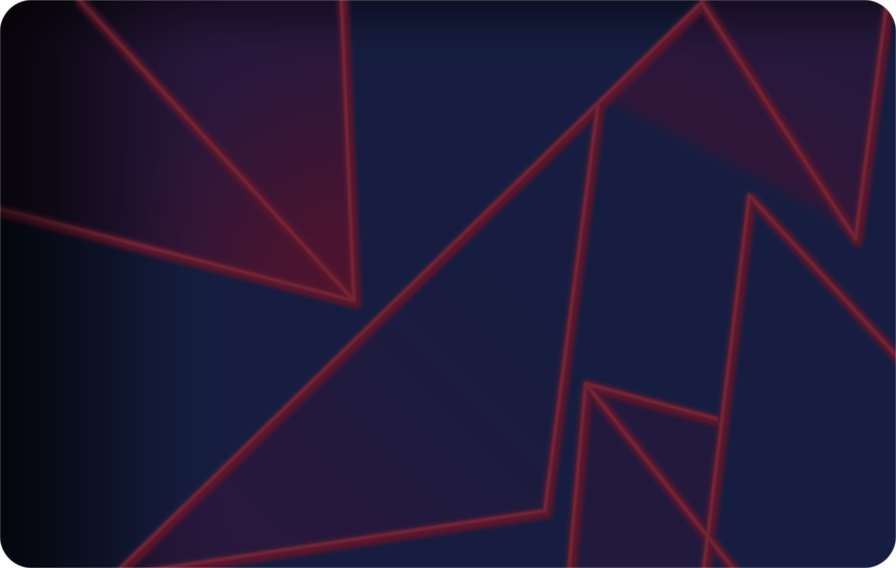
Write a Shadertoy shader that draws this background.

```glsl
// Dark navy panel with glowing red line shards and faint plum facets.
#define NAVY vec3(0.085, 0.115, 0.250)
#define PLUM vec3(0.155, 0.092, 0.235)
#define WINE vec3(0.300, 0.075, 0.180)
#define GLOW_RED vec3(0.370, 0.085, 0.170)
#define CORE_RED vec3(0.480, 0.165, 0.220)
#define GLOW_WIDTH 0.0175
#define CORE_WIDTH 0.0045
#define GLOW_SHIFT vec2(0.003, -0.004)
#define CORNER_RADIUS 0.056

// Shard corners, in units of the canvas height
const vec2 FAN = vec2(0.623, 0.471), FAN_WEST = vec2(0.0, 0.632);
const vec2 FAN_MID = vec2(0.140, 1.0), FAN_EAST = vec2(0.601, 1.0);
const vec2 PEAK = vec2(1.235, 0.996), JOIN = vec2(1.053, 0.819);
const vec2 SAIL_WEST = vec2(0.212, 0.0), SAIL_EAST = vec2(0.959, 0.101);
const vec2 SAIL_FOOT = vec2(0.247, -0.006);
const vec2 FANG = vec2(1.506, 0.580), FANG_TOP = vec2(1.562, 1.0);
const vec2 HOOK = vec2(1.319, 0.656), HOOK_EAST = vec2(1.580, 0.372);
const vec2 HOOK_FOOT = vec2(1.239, 0.0);
const vec2 SPUR = vec2(1.031, 0.325), SPUR_EAST = vec2(1.261, 0.263);
const vec2 SPUR_FOOT = vec2(1.002, 0.0), SPUR_CROSS = vec2(1.290, 0.0);

// Each pair of entries is one glowing edge
const int ENDS = 26;
const vec2 EDGES[ENDS] = vec2[ENDS](
    FAN, FAN_WEST, FAN, FAN_MID, FAN, FAN_EAST,
    PEAK, SAIL_WEST, JOIN, SAIL_EAST, SAIL_EAST, SAIL_FOOT,
    PEAK, FANG, FANG, FANG_TOP, HOOK, HOOK_EAST, HOOK, HOOK_FOOT,
    SPUR, SPUR_EAST, SPUR, SPUR_FOOT, SPUR, SPUR_CROSS);

float segmentDistance(vec2 p, vec2 a, vec2 b) {
    vec2 ab = b - a;
    return length(p - a - ab * clamp(dot(p - a, ab) / dot(ab, ab), 0.0, 1.0));
}

float edgeDistance(vec2 p) {
    float d = 10.0;
    for (int i = 0; i < ENDS; i += 2)
        d = min(d, segmentDistance(p, EDGES[i], EDGES[i + 1]));
    return d;
}

// Signed distance to a line, positive on the left of a -> b
float leftOf(vec2 p, vec2 a, vec2 b) {
    vec2 n = normalize(b - a);
    return dot(p - a, vec2(-n.y, n.x));
}

float facet(float d) { return smoothstep(-0.003, 0.003, d); }

float roundedBox(vec2 p, vec2 halfSize, float r) {
    vec2 q = abs(p) - halfSize + r;
    return length(max(q, 0.0)) + min(max(q.x, q.y), 0.0) - r;
}

void mainImage(out vec4 fragColor, in vec2 fragCoord) {
    vec2 p = fragCoord / iResolution.y;
    float aspect = iResolution.x / iResolution.y;
    float pixel = 1.0 / iResolution.y;
    vec3 color = NAVY;

    // Left fan, reddest near its tip
    float fan = facet(min(leftOf(p, FAN_WEST, FAN), leftOf(p, FAN, FAN_EAST)));
    float heat = smoothstep(0.50, 0.02, length((p - FAN) * vec2(1.0, 0.95)));
    color = mix(color, mix(PLUM, WINE, heat), fan);

    // Large sail, fading to navy toward the upper right
    float sail = facet(min(leftOf(p, SAIL_WEST, SAIL_EAST),
        min(leftOf(p, SAIL_EAST, JOIN), leftOf(p, JOIN, SAIL_WEST))));
    float sailFade = smoothstep(1.55, 0.40, p.x + p.y);
    color = mix(color, PLUM, sail * sailFade);

    // Upper right fang with a soft lower side
    float fang = facet(min(leftOf(p, FANG, FANG_TOP), leftOf(p, PEAK, JOIN)));
    fang *= smoothstep(-0.010, 0.040, leftOf(p, JOIN, FANG));
    float fangHeat = smoothstep(0.28, 0.0, leftOf(p, JOIN, FANG));
    color = mix(color, mix(PLUM, WINE, 0.32 * fangHeat), fang * 0.9);

    // Small spur
    float spur = facet(min(leftOf(p, SPUR, SPUR_FOOT),
        min(leftOf(p, HOOK_FOOT, HOOK), leftOf(p, SPUR_EAST, SPUR))));
    color = mix(color, PLUM, spur * 0.65);

    // Shade from the left and the top
    float leftShade = smoothstep(-0.04, 0.40, p.x);
    float topShade = smoothstep(1.06, 0.88, p.y);
    color *= mix(0.20, 1.0, leftShade) * mix(0.45, 1.0, topShade);

    // Glow slightly below each edge, then its thin core
    float light = mix(0.45, 1.0, smoothstep(-0.05, 0.28, p.x));
    float glow = smoothstep(GLOW_WIDTH, 0.002, edgeDistance(p - GLOW_SHIFT));
    float core = smoothstep(CORE_WIDTH + pixel, 0.0, edgeDistance(p));
    color = mix(color, GLOW_RED * light, glow * 0.92);
    color = mix(color, CORE_RED * light, core * 0.75);

    // Rounded panel on white
    vec2 halfSize = 0.5 * vec2(aspect, 1.0);
    float panel = roundedBox(p - halfSize, halfSize, CORNER_RADIUS);
    color = mix(color, vec3(1.0), smoothstep(-pixel, pixel, panel));
    fragColor = vec4(color, 1.0);
}
```
